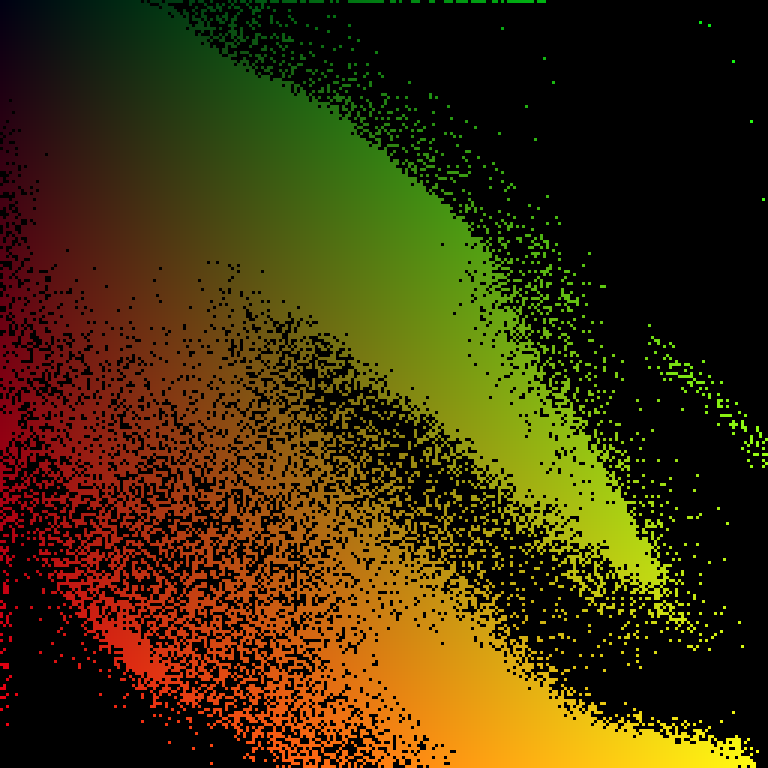
Write a Shadertoy shader that draws this background.

```glsl
const float CELLS = 256.0;
const float BLUE_TINT = 0.07;

float hash(vec2 p) {
    vec3 q = fract(vec3(p.xyx) * 0.1031);
    q += dot(q, q.yzx + 33.33);
    return fract((q.x + q.y) * q.z);
}

float bell(float x, float width) {
    return exp(-x * x / (width * width));
}

// Soft rotated ellipse
float blob(vec2 p, vec2 center, float angle, vec2 radius) {
    float c = cos(angle), s = sin(angle);
    vec2 d = p - center;
    vec2 q = vec2(c * d.x + s * d.y, c * d.y - s * d.x) / radius;
    return exp(-dot(q, q));
}

// Right-hand limit of the colour body at a given depth
float outerEdge(float depth) {
    return 0.17 + 0.819 * pow(depth, 0.574)
         - 0.06 * bell(depth - 0.07, 0.06) + 0.03 * bell(depth - 0.31, 0.08);
}

// Sparse diagonal band below the green ridge
float bandGap(vec2 p) {
    vec2 d = p - vec2(0.39, 0.378);
    float along = dot(d, vec2(0.782, 0.623));
    float below = dot(d, vec2(-0.623, 0.782));
    float far = smoothstep(0.2, 0.7, along);
    float limit = 0.21 - 0.1 * smoothstep(0.6, 0.85, along);
    float width = mix(0.13, 0.035, far);
    float band = smoothstep(0.0, 0.06, below)
               * (1.0 - smoothstep(limit - width, limit + 0.02, below));
    float gap = band * smoothstep(-0.14, 0.2, along) * mix(0.74, 0.99, far);
    float tip = smoothstep(0.56, 0.7, along) * (1.0 - smoothstep(0.06, 0.1, below));
    return max(gap, 0.85 * tip);
}

// Dark wedge in the lower left corner
float wedgeFill(vec2 p) {
    float reach = 0.03 + 0.33 * pow(max(p.y - 0.68, 0.0) / 0.31, 1.8);
    float d = p.x - reach;
    float fill = smoothstep(-0.02, 0.04, d);
    fill = max(fill, 0.16 * exp(min(d, 0.0) / 0.04));
    fill = max(fill, 0.4 * (1.0 - smoothstep(0.008, 0.018, p.x)) * (1.0 - smoothstep(0.8, 0.98, p.y)));
    return mix(1.0, fill, smoothstep(0.65, 0.75, p.y));
}

// Share of lit cells inside the body
float bodyDensity(vec2 p) {
    float density = 1.0 - bandGap(p);
    density += 0.45 * blob(p, vec2(0.72, 0.71), 0.82, vec2(0.12, 0.02));
    density *= 1.0 - 0.40 * blob(p, vec2(0.71, 0.47), 1.1, vec2(0.13, 0.045));
    density *= 1.0 - 0.40 * blob(p, vec2(0.01, 0.30), 0.0, vec2(0.025, 0.10));
    density *= 1.0 - 0.30 * blob(p, vec2(0.04, 0.48), 0.0, vec2(0.05, 0.12));
    density *= 1.0 - 0.60 * blob(p, vec2(0.04, 0.67), 0.0, vec2(0.05, 0.10));
    density *= 1.0 - 0.55 * blob(p, vec2(0.17, 0.72), 0.5, vec2(0.12, 0.11));
    density *= 1.0 - 0.22 * blob(p, vec2(0.13, 0.50), 0.8, vec2(0.08, 0.06));
    density *= 1.0 - 0.38 * blob(p, vec2(0.34, 0.70), 0.8, vec2(0.20, 0.11));
    density *= 1.0 - 0.55 * blob(p, vec2(0.30, 0.91), 0.5, vec2(0.14, 0.11));
    density *= 1.0 - 0.45 * blob(p, vec2(0.46, 0.98), 0.0, vec2(0.09, 0.04));
    density *= wedgeFill(p);
    density += 0.5 * blob(p, vec2(0.18, 0.865), 0.85, vec2(0.055, 0.022));
    return density + 0.2 * blob(p, vec2(0.58, 0.90), 0.6, vec2(0.14, 0.04));
}

// Scattered cells beyond the body
float fringeDensity(vec2 p, float outside) {
    float spread = mix(0.13, 0.03, smoothstep(0.0, 0.3, p.y));
    float fringe = 0.48 * exp(-max(outside, 0.0) / spread);
    fringe *= (1.0 - smoothstep(0.65, 0.88, p.y)) * (1.0 - smoothstep(0.60, 0.72, p.x - 0.5 * p.y));
    fringe *= 1.0 - smoothstep(0.09, 0.26, outside);
    fringe += 0.22 * blob(p, vec2(0.715, 0.37), 1.1, vec2(0.11, 0.03));
    float arc = 0.46 + 0.14 * pow(max(p.x - 0.84, 0.0) / 0.16, 1.5);
    fringe += 0.30 * bell(p.y - arc, 0.02) * smoothstep(0.83, 0.88, p.x);
    float topRow = step(p.y, 1.0 / CELLS) * step(0.17, p.x) * step(p.x, 0.71);
    return max(fringe, 0.65 * topRow);
}

vec3 cellColor(vec2 cell) {
    vec2 p = (clamp(cell, 0.0, CELLS - 1.0) + 0.5) / CELLS;
    float outside = p.x - outerEdge(p.y);
    float inside = 1.0 - smoothstep(-0.012, 0.012, outside);
    float density = mix(fringeDensity(p, outside), bodyDensity(p), inside);
    return vec3(p.y, p.x, BLUE_TINT) * step(hash(cell + 17.0), density);
}

void mainImage(out vec4 fragColor, in vec2 fragCoord) {
    vec2 uv = fragCoord / iResolution.xy;
    vec2 grid = vec2(uv.x, 1.0 - uv.y) * CELLS - 0.5;
    vec2 base = floor(grid);
    // Blend neighbours only across one screen pixel
    vec2 w = clamp((grid - base - 0.5) * iResolution.xy / CELLS + 0.5, 0.0, 1.0);
    vec3 upper = mix(cellColor(base), cellColor(base + vec2(1.0, 0.0)), w.x);
    vec3 lower = mix(cellColor(base + vec2(0.0, 1.0)), cellColor(base + 1.0), w.x);
    fragColor = vec4(mix(upper, lower, w.y), 1.0);
}
```
